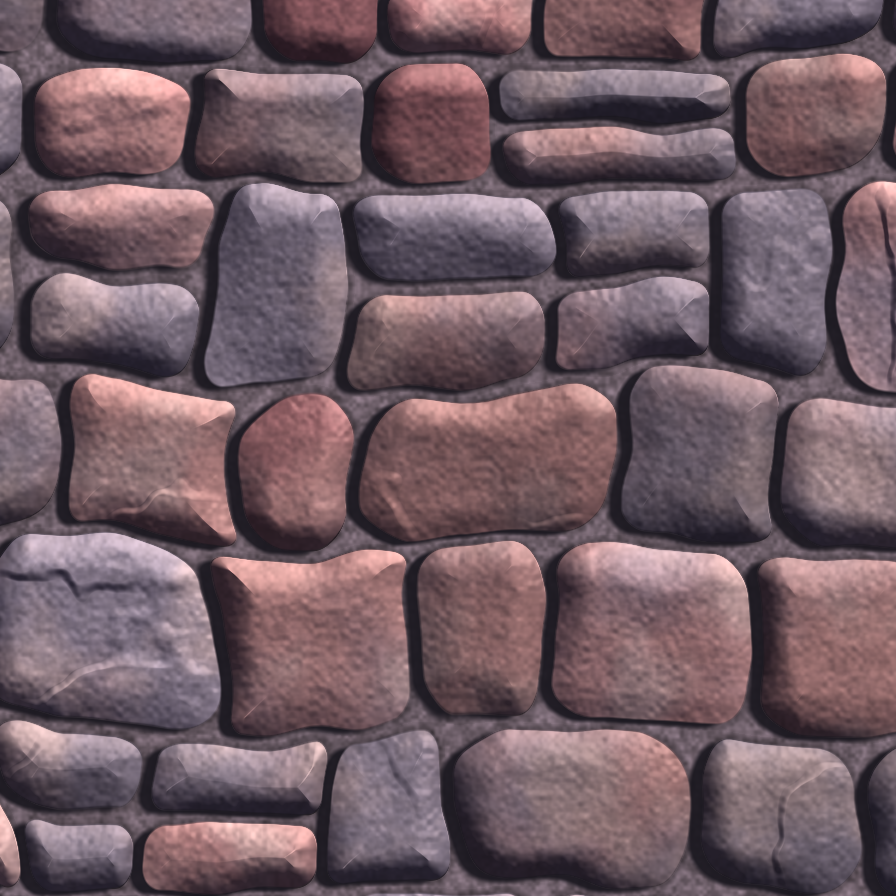
A Shadertoy shader for this texture:

```glsl
#define GRID vec2(5.1, 5.2)
#define JITTER vec2(0.52, 0.22)
#define WAVE 0.065
#define ROUGH 0.016
#define GAP 0.0075
#define BEVEL 0.042
#define DOME 0.017
#define SPLIT 0.1
#define SLATE vec3(0.47, 0.43, 0.49)
#define ROSE vec3(0.63, 0.46, 0.46)
#define TAN vec3(0.66, 0.56, 0.56)
#define BRICK vec3(0.50, 0.31, 0.34)

struct Stone { float dist; vec2 local; vec2 id; };

float hash(vec2 p) {
    vec3 q = fract(p.xyx * 0.1031);
    q += dot(q, q.yzx + 33.33);
    return fract((q.x + q.y) * q.z);
}

float noise(vec2 p) {
    vec2 i = floor(p), f = fract(p);
    f = f * f * (3.0 - 2.0 * f);
    float low = mix(hash(i), hash(i + vec2(1, 0)), f.x);
    float high = mix(hash(i + vec2(0, 1)), hash(i + vec2(1, 1)), f.x);
    return mix(low, high, f.y);
}

float fbm(vec2 p) {
    float sum = 0.0, amp = 0.5;
    for (int i = 0; i < 5; i++) {
        sum += amp * noise(p);
        p = mat2(1.6, 1.2, -1.2, 1.6) * p + 17.3;
        amp *= 0.48;
    }
    return sum;
}

vec2 noise2(vec2 p) {
    return vec2(noise(p), noise(p + 31.7)) - 0.5;
}

// Irregular intervals along one axis: lower edge, upper edge, index
float edgeAt(float i, float seed, float jitter) {
    return i + jitter * (hash(vec2(i + 60.0, seed)) - 0.5);
}

vec3 span(float t, float seed, float jitter) {
    float i = floor(t);
    if (t < edgeAt(i, seed, jitter)) i -= 1.0;
    else if (t >= edgeAt(i + 1.0, seed, jitter)) i += 1.0;
    return vec3(edgeAt(i, seed, jitter), edgeAt(i + 1.0, seed, jitter), i);
}

// Rounded block within its wavy course
Stone findStone(vec2 p) {
    p += WAVE * noise2(p * 4.3) + ROUGH * noise2(p * 18.0 + 7.0);
    vec2 g = p * GRID;
    vec3 row = span(g.y, 3.0, JITTER.y);
    g.x += 5.0 * hash(vec2(row.z, 9.0));
    vec3 col = span(g.x, row.z + 20.0, JITTER.x);
    vec2 id = vec2(col.z, row.z) + 40.0;
    if (hash(id) < SPLIT) {
        float cut = mix(row.x, row.y, 0.5);
        if (g.y < cut) { row.y = cut; id += 70.0; }
        else row.x = cut;
    }
    vec2 lo = vec2(col.x, row.x), hi = vec2(col.y, row.y);
    vec2 q = (g - 0.5 * (lo + hi)) / GRID;
    vec2 size = 0.5 * (hi - lo) / GRID - GAP;
    float radius = min(mix(0.018, 0.055, hash(id + 3.0)), 0.75 * min(size.x, size.y));
    vec2 d = abs(q) - size + radius;
    float dist = length(max(d, 0.0)) + min(max(d.x, d.y), 0.0) - radius;
    return Stone(dist, q, id);
}

// Domed face with a tilt, chipped ledges and rough grain
float relief(vec2 p) {
    Stone s = findStone(p);
    float t = clamp(-s.dist / BEVEL, 0.0, 1.0);
    float rise = t * (2.0 - t);
    vec2 seed = s.id * 7.31;
    vec2 tilt = 0.4 * (vec2(hash(s.id + 11.0), hash(s.id + 12.0)) - 0.5);
    float chip = smoothstep(0.56, 0.64, noise(p * 8.0 + seed) + 0.12 * noise(p * 45.0));
    float chipped = smoothstep(0.35, 0.9, hash(s.id + 5.0));
    float face = DOME + dot(s.local, tilt) + 0.012 * fbm(p * 10.0 + seed);
    face -= 0.006 * chip * chipped;
    return rise * face + 0.0011 * noise(p * 150.0);
}

vec3 stoneColor(vec2 p, Stone s) {
    float kind = hash(s.id + 21.0);
    float stain = fbm(p * 6.0 + s.id * 3.7);
    vec3 color = mix(SLATE, ROSE, smoothstep(0.2, 0.8, kind + 0.9 * (stain - 0.5)));
    color = mix(color, BRICK, 0.75 * smoothstep(0.8, 0.95, kind) * smoothstep(0.25, 0.6, stain));
    color = mix(color, TAN, 0.7 * smoothstep(0.42, 0.7, fbm(p * 9.0 - s.id * 5.1)));
    return color * mix(0.85, 1.12, hash(s.id + 33.0));
}

void mainImage(out vec4 fragColor, in vec2 fragCoord) {
    vec2 p = fragCoord / iResolution.y;
    float pixel = 1.5 / iResolution.y;
    Stone s = findStone(p);

    // Surface normal and light from the upper right
    vec2 e = vec2(0.0016, 0.0);
    float h = relief(p);
    vec2 slope = (vec2(relief(p + e.xy), relief(p + e.yx)) - h) / e.x;
    vec3 normal = normalize(vec3(-slope, 1.0));
    float lit = max(dot(normal, normalize(vec3(0.38, 0.66, 0.65))), 0.0);

    // Stone faces with cool undersides and pale upper rims
    float grain = noise(p * 230.0) + noise(p * 110.0) - 1.0;
    vec3 stone = stoneColor(p, s) * (1.0 + 0.13 * grain);
    stone *= mix(vec3(0.30, 0.29, 0.36), vec3(1.32, 1.31, 1.28), lit);
    float rim = 1.0 - smoothstep(0.0, 0.03, -s.dist);
    stone += vec3(0.20, 0.17, 0.16) * smoothstep(0.76, 0.98, lit) * (0.4 + 0.6 * rim);

    // Sandy mortar, black where a stone blocks the light
    float blocker = findStone(p + vec2(0.015, 0.005)).dist;
    float shadow = 1.0 - smoothstep(-0.004, 0.004, blocker);
    vec3 mortar = vec3(0.45, 0.39, 0.43) * (0.5 + 0.75 * lit) * (1.0 + 0.3 * grain);
    mortar *= mix(0.75, 1.0, smoothstep(0.0, 0.01, s.dist));
    mortar = mix(mortar, vec3(0.10, 0.09, 0.12), 0.92 * shadow);

    float cover = 1.0 - smoothstep(-pixel, pixel, s.dist);
    fragColor = vec4(clamp(mix(mortar, stone, cover), 0.0, 1.0), 1.0);
}
```
